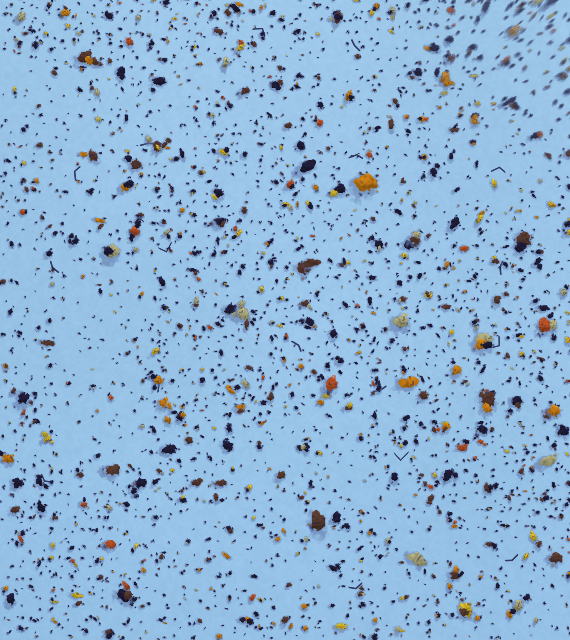
This texture is drawn by a WebGL 2 fragment shader. Its source:

```glsl
#version 300 es
precision highp float;

#define PAPER vec3(0.60, 0.77, 0.91)
#define SHADOW vec3(0.38, 0.47, 0.67)
#define INK vec3(0.11, 0.10, 0.20)
#define BROWN vec3(0.32, 0.21, 0.17)
#define AMBER vec3(0.72, 0.45, 0.07)
#define YELLOW vec3(0.76, 0.65, 0.14)
#define RUST vec3(0.66, 0.29, 0.13)
#define STRAW vec3(0.62, 0.61, 0.45)
#define EDGE 0.0011
#define LUMPS 3
#define SMEAR_DIR vec2(0.80, 0.60)

uniform vec2 u_resolution;
out vec4 fragColor;

float hash(vec2 p) {
    return fract(sin(dot(p, vec2(127.1, 311.7))) * 43758.5);
}

vec2 hash2(vec2 p) {
    return vec2(hash(p), hash(p + 37.3));
}

float noise(vec2 p) {
    vec2 i = floor(p), f = fract(p);
    f = f * f * (3.0 - 2.0 * f);
    return mix(mix(hash(i), hash(i + vec2(1, 0)), f.x),
               mix(hash(i + vec2(0, 1)), hash(i + vec2(1, 1)), f.x), f.y);
}

vec2 rotate(vec2 p, float angle) {
    float c = cos(angle), s = sin(angle);
    return vec2(c * p.x + s * p.y, c * p.y - s * p.x);
}

vec3 grainTint(float pick, float darkShare) {
    if (pick < darkShare) return INK;
    float t = (pick - darkShare) / (1.0 - darkShare);
    if (t < 0.42) return BROWN;
    if (t < 0.60) return AMBER;
    if (t < 0.78) return YELLOW;
    return t < 0.88 ? RUST : STRAW;
}

// One layer of ragged grains, each a small group of lumps with a soft shadow
vec3 scatter(vec3 base, vec2 p, float cell, float rMin, float rMax,
             float density, float darkShare, float smear) {
    vec4 body = vec4(0.0);
    float shade = 0.0;
    float soft = max(EDGE, 0.5 / u_resolution.y) + 0.002 * smear;
    vec2 home = floor(p / cell);
    for (int n = 0; n < 9; n++) {
        vec2 id = home + vec2(n % 3 - 1, n / 3 - 1);
        vec2 seed = id + cell * 913.0;
        vec2 centre = (id + 0.1 + 0.8 * hash2(seed)) * cell;
        float crowd = 0.55 + 0.9 * noise(centre * 7.0 + 3.0);
        if (hash(seed + 5.7) > density * crowd) continue;
        float size = hash(seed + 9.1);
        float r = mix(rMin, rMax, size * size);
        for (int k = 0; k < LUMPS; k++) {
            vec2 s = seed + float(k) * 17.9;
            if (k > 0 && hash(s + 2.3) > 0.38) continue;
            float lumpR = k > 0 ? r * 0.65 : r;
            vec2 shift = k > 0 ? (hash2(s + 4.1) - 0.5) * 3.6 * r : vec2(0.0);
            vec2 q = p - centre - shift;
            q -= SMEAR_DIR * dot(q, SMEAR_DIR) * 0.55 * smear;
            if (length(q) > lumpR * 2.2 + 0.006) continue;
            vec2 g = rotate(q, 6.2832 * hash(s + 6.6));
            float squash = hash(s + 8.2);
            vec2 local = g * vec2(0.85, 1.0 + 0.9 * squash * squash);
            float rough = 0.65 * noise(g / lumpR * 1.6 + s)
                        + 0.35 * noise(g / lumpR * 4.0 + s);
            float d = length(local) - lumpR * (0.5 + 1.0 * rough);

            // Mottled surface with dark flecks and a lighter crest
            float mottle = noise(g / max(lumpR, 0.004) * 2.6 + s + 40.0);
            vec3 tint = grainTint(hash(s + 11.3), darkShare);
            tint = mix(tint, INK, 0.55 * smoothstep(0.62, 0.9, mottle));
            tint *= 0.78 + 0.45 * mottle + 0.2 * clamp(q.y / lumpR, -1.0, 1.0);

            float cover = 1.0 - smoothstep(-soft, soft, d);
            cover *= 1.0 - 0.45 * smear;
            body = mix(body, vec4(tint, 1.0), cover);
            float shadowDist = d + 0.3 * dot(q, vec2(0.5, 0.8));
            float reach = 0.0018 + 0.45 * lumpR;
            shade = max(shade, 1.0 - smoothstep(0.0, reach, shadowDist));
        }
    }
    base = mix(base, SHADOW, 0.6 * shade);
    return base * (1.0 - body.a) + body.rgb;
}

// Sparse bent threads
float threads(vec2 p, float cell) {
    vec2 id = floor(p / cell);
    if (hash(id + 71.0) > 0.4) return 0.0;
    vec2 q = p - (id + 0.25 + 0.5 * hash2(id + 61.0)) * cell;
    q = rotate(q, 6.2832 * hash(id + 83.0));
    q.y += abs(q.x) * mix(0.1, 1.1, hash(id + 92.0));
    q.x -= clamp(q.x, -0.011, 0.009);
    return 1.0 - smoothstep(0.0005, 0.0022, length(q));
}

void main() {
    vec2 p = gl_FragCoord.xy / u_resolution.y;
    vec2 corner = vec2(u_resolution.x / u_resolution.y, 1.0);
    float smear = 1.0 - smoothstep(0.06, 0.34, length(p - corner));

    // Paper with a slow light falloff and fine tooth
    vec3 col = PAPER + vec3(0.022, 0.018, 0.004) * (p.y - 0.5);
    col += 0.025 * (noise(p * 4.0) - 0.5);
    col += 0.022 * (noise(p * 210.0) - 0.5) + 0.012 * (noise(p * 75.0) - 0.5);

    // Dust to crumbs
    col = scatter(col, p, 0.015, 0.0007, 0.0017, 0.50, 0.85, smear);
    col = scatter(col, p, 0.023, 0.0015, 0.0036, 0.55, 0.62, smear);
    col = mix(col, vec3(0.12, 0.13, 0.30), 0.85 * threads(p, 0.17));
    col = scatter(col, p, 0.046, 0.0034, 0.0075, 0.66, 0.45, smear);
    col = scatter(col, p, 0.112, 0.0070, 0.0150, 0.55, 0.25, smear);
    fragColor = vec4(clamp(col, 0.0, 1.0), 1.0);
}
```
